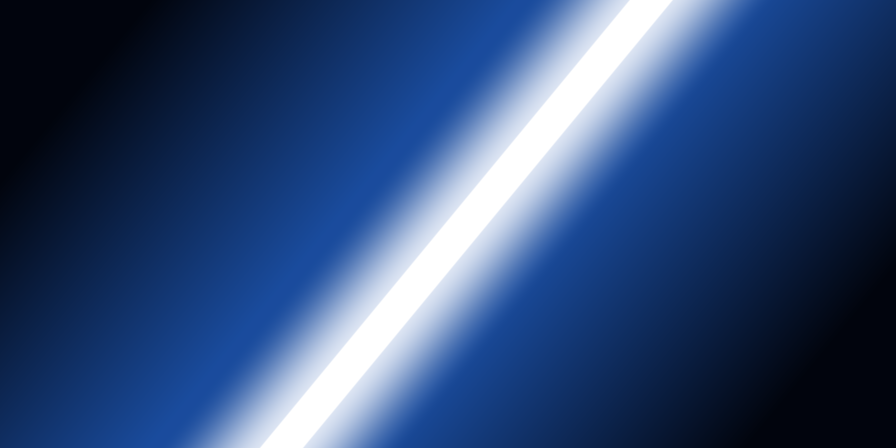
Reproduce this background procedurally as a Shadertoy shader.

```glsl
// A white diagonal light beam with a soft halo over a blue band fading to near black.

void mainImage(out vec4 fragColor, in vec2 fragCoord) {
    // Centred coordinates, one unit per canvas height
    vec2 p = (fragCoord - 0.5 * iResolution.xy) / iResolution.y;
    float pixel = 1.0 / iResolution.y;

    // Signed distance across the diagonal
    float across = dot(p, normalize(vec2(1.0, -0.8255)));
    float beamDistance = abs(across - 0.0316);

    // Blue band, darkening towards the two far corners
    vec3 blue = vec3(0.10, 0.295, 0.615);
    vec3 night = vec3(0.004, 0.016, 0.05);
    float fade = clamp((abs(across) - 0.2) / 0.63, 0.0, 1.0);
    vec3 color = mix(blue, night, fade);

    // Soft halo
    float halo = 0.9 * (1.0 - smoothstep(0.02, 0.213, beamDistance));
    color = mix(color, vec3(0.97, 0.98, 1.0), halo);

    // Crisp white core
    float core = 1.0 - smoothstep(-pixel, pixel, beamDistance - 0.0371);
    color = mix(color, vec3(1.0), core);

    fragColor = vec4(color, 1.0);
}
```
